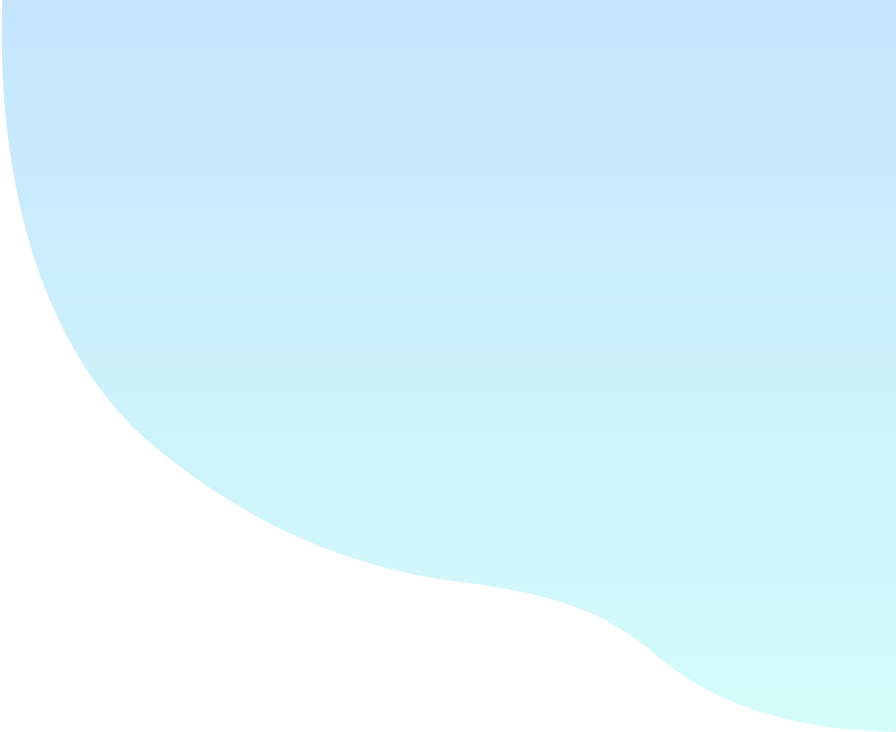
Give the GLSL for this background, as a WebGL 2 fragment shader.

```glsl
#version 300 es
precision highp float;
// A pale blue-to-mint field on white, bounded below left by a flowing curve.
// The border is a chain of cubic Beziers; each pixel is matched to the curve
// point on its own diagonal, which gives a signed distance for the smooth edge.

#define SKY_TOP vec3(0.776, 0.898, 0.992)
#define SKY_BOTTOM vec3(0.831, 0.988, 0.980)
#define PAPER vec3(1.0)
#define FIELD_HEIGHT 0.8177  // canvas height when its width is 1
#define EDGE_PIXELS 1.0
#define SEGMENTS 4
#define SOLVE_STEPS 18

uniform vec2 u_resolution;
out vec4 fragColor;

// Control points, y pointing down; neighbouring segments share an end.
const vec2 BORDER[13] = vec2[13](
    vec2(0.0026, -0.0026), vec2(-0.0052, 0.2214), vec2(0.0547, 0.3984),
    vec2(0.1693, 0.4961), vec2(0.2604, 0.5729), vec2(0.3776, 0.6354),
    vec2(0.5208, 0.6510), vec2(0.6185, 0.6641), vec2(0.6758, 0.6836),
    vec2(0.7292, 0.7292), vec2(0.7852, 0.7786), vec2(0.8698, 0.8164),
    vec2(1.0052, 0.8177));

vec2 bezier(vec2 a, vec2 b, vec2 c, vec2 d, float t) {
    float s = 1.0 - t;
    return s * s * s * a + 3.0 * s * t * (s * b + t * c) + t * t * t * d;
}

vec2 bezierTangent(vec2 a, vec2 b, vec2 c, vec2 d, float t) {
    float s = 1.0 - t;
    return s * s * (b - a) + 2.0 * s * t * (c - b) + t * t * (d - c);
}

// Signed distance to the border, positive above and to its right.
float borderDistance(vec2 p) {
    float diagonal = p.x + p.y;

    // Pick the segment that crosses this diagonal.
    int first = 0;
    for (int i = 1; i < SEGMENTS; i++) {
        vec2 joint = BORDER[3 * i];
        if (diagonal > joint.x + joint.y) first = 3 * i;
    }
    vec2 a = BORDER[first], b = BORDER[first + 1];
    vec2 c = BORDER[first + 2], d = BORDER[first + 3];

    // x + y grows along the curve, so bisection finds the crossing.
    float low = 0.0, high = 1.0;
    for (int i = 0; i < SOLVE_STEPS; i++) {
        float middle = 0.5 * (low + high);
        vec2 q = bezier(a, b, c, d, middle);
        if (q.x + q.y < diagonal) low = middle;
        else high = middle;
    }
    float t = 0.5 * (low + high);
    vec2 tangent = normalize(bezierTangent(a, b, c, d, t));
    return dot(p - bezier(a, b, c, d, t), vec2(tangent.y, -tangent.x));
}

void main() {
    vec2 uv = gl_FragCoord.xy / u_resolution;
    vec2 p = vec2(uv.x, (1.0 - uv.y) * FIELD_HEIGHT);

    // Vertical gradient inside the border, paper outside.
    vec3 sky = mix(SKY_BOTTOM, SKY_TOP, uv.y);
    float halfEdge = 0.5 * EDGE_PIXELS / u_resolution.x;
    float coverage = clamp(0.5 + 0.5 * borderDistance(p) / halfEdge, 0.0, 1.0);
    fragColor = vec4(mix(PAPER, sky, coverage), 1.0);
}
```
